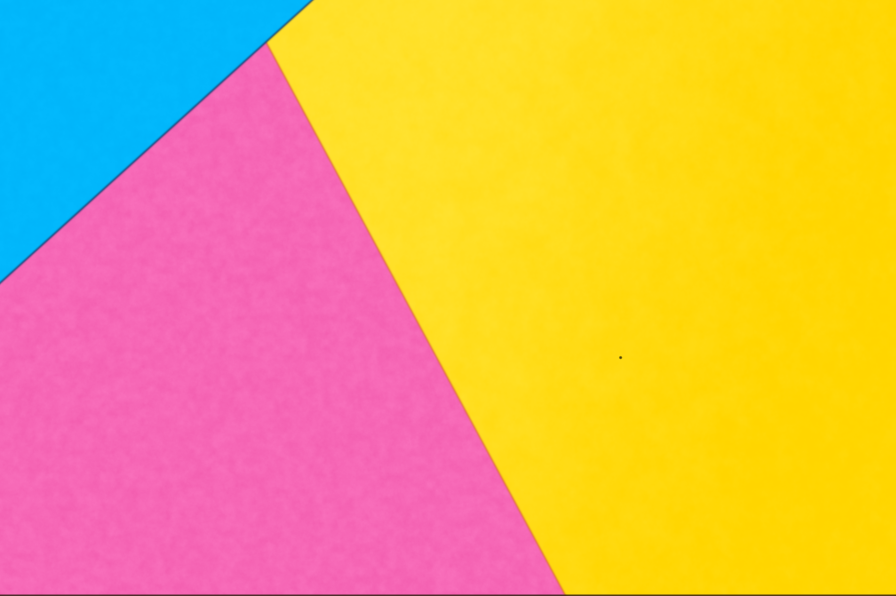
Reproduce this background procedurally as a Shadertoy shader.

```glsl
const float ASPECT = 1.5;
const vec2 BLUE_START = vec2(0.0, 0.525);
const vec2 BLUE_END = vec2(0.523, 1.0);
const vec2 PINK_FOOT = vec2(0.947, 0.0);
const vec2 PINK_APEX = vec2(0.445, 0.930);
const vec2 SPECK = vec2(1.039, 0.400);
const float SPECK_RADIUS = 0.0022;
const float SEAM_WIDTH = 0.0022;
const float BORDER_HEIGHT = 0.0025;

const vec3 YELLOW_LIGHT = vec3(1.0, 0.882, 0.17);
const vec3 YELLOW_DEEP = vec3(1.0, 0.838, 0.0);
const vec3 PINK = vec3(0.965, 0.405, 0.712);
const vec3 BLUE = vec3(0.005, 0.718, 0.985);
const vec3 BLUE_SEAM = vec3(0.08, 0.22, 0.42);
const vec3 PINK_SEAM = vec3(0.86, 0.42, 0.20);
const vec3 BORDER = vec3(0.20, 0.13, 0.08);

float hash(vec2 p) {
    vec3 q = fract(vec3(p.xyx) * 0.1031);
    q += dot(q, q.yzx + 33.33);
    return fract((q.x + q.y) * q.z);
}

float noise(vec2 p) {
    vec2 cell = floor(p);
    vec2 f = fract(p);
    f = f * f * (3.0 - 2.0 * f);
    float low = mix(hash(cell), hash(cell + vec2(1, 0)), f.x);
    float high = mix(hash(cell + vec2(0, 1)), hash(cell + vec2(1, 1)), f.x);
    return mix(low, high, f.y);
}

// Centred paper fibre noise, summed over octaves
float paper(vec2 p) {
    float sum = 0.0;
    float weight = 0.5;
    for (int i = 0; i < 4; i++) {
        sum += weight * (noise(p) - 0.5);
        p = mat2(1.6, 1.2, -1.2, 1.6) * p + 17.0;
        weight *= 0.6;
    }
    return sum;
}

// Signed distance to the line a-b, positive on its left
float lineSide(vec2 p, vec2 a, vec2 b) {
    vec2 dir = normalize(b - a);
    return dir.x * (p.y - a.y) - dir.y * (p.x - a.x);
}

float seam(float d, float width) {
    return exp(-d * d / (width * width));
}

void mainImage(out vec4 fragColor, in vec2 fragCoord) {
    vec2 p = fragCoord / iResolution.xy * vec2(ASPECT, 1.0);
    float px = 1.0 / iResolution.y;
    float blueSide = lineSide(p, BLUE_START, BLUE_END);
    float pinkSide = lineSide(p, PINK_FOOT, PINK_APEX);
    float grain = paper(p * 75.0);

    // Yellow sheet, deeper toward the lower right
    float depth = smoothstep(0.45, 1.5, p.x + 0.35 * (0.5 - p.y));
    depth += 0.45 * paper(p * vec2(28.0, 22.0));
    vec3 color = mix(YELLOW_LIGHT, YELLOW_DEEP, clamp(depth, 0.0, 1.0));
    color += grain * vec3(0.0, 0.012, 0.05);

    // Speck
    float speck = smoothstep(px, -px, length(p - SPECK) - SPECK_RADIUS);
    color *= 1.0 - 0.7 * speck;

    // Pink sheet with a warm seam
    vec3 pink = PINK + grain * vec3(0.025, 0.075, 0.05);
    color = mix(color, pink, smoothstep(-px, px, pinkSide));
    color = mix(color, PINK_SEAM, 0.55 * seam(pinkSide, SEAM_WIDTH));

    // Blue sheet with a dark seam
    vec3 blue = BLUE + grain * vec3(0.01, 0.025, 0.02);
    color = mix(color, blue, smoothstep(-px, px, blueSide));
    color = mix(color, BLUE_SEAM, 0.65 * seam(blueSide, SEAM_WIDTH));

    // Dark lower border
    float border = 1.0 - smoothstep(-0.5 * px, 0.5 * px, p.y - BORDER_HEIGHT);
    color = mix(color, BORDER, 0.85 * border);

    fragColor = vec4(clamp(color, 0.0, 1.0), 1.0);
}
```
